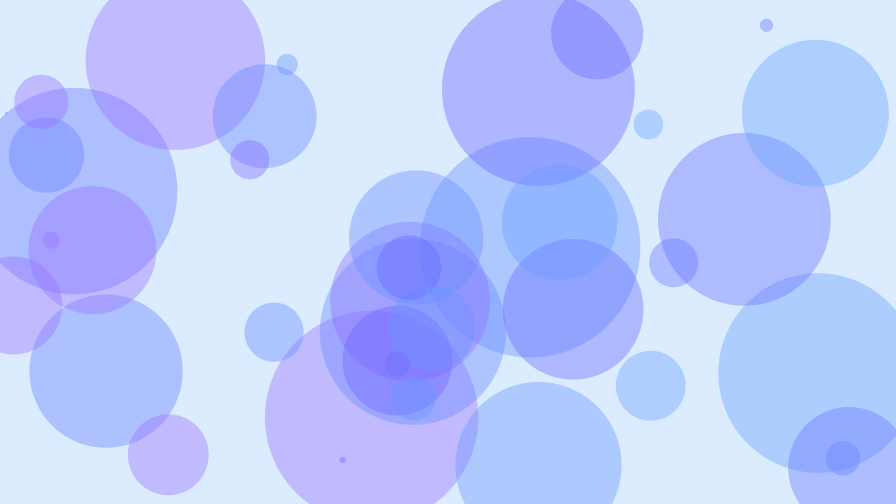
A Shadertoy shader for this background:

```glsl
// Translucent blue and violet discs of many sizes, partly clustered, over a pale sky-blue field.

const int   DISC_COUNT   = 41;
const float MAX_RADIUS   = 0.222;  // in canvas heights
const float SIZE_FALLOFF = 1.28;   // higher gives more small discs
const float OPACITY      = 0.4;
const float JITTER       = 0.18;   // random offset, as a share of the canvas
const uint  SEED         = 17u;

const vec3 FIELD  = vec3(0.86, 0.925, 1.0);
const vec3 AZURE  = vec3(0.41, 0.66, 1.0);
const vec3 INDIGO = vec3(0.41, 0.39, 1.0);
const vec3 VIOLET = vec3(0.60, 0.44, 1.0);

// Steps of two low-discrepancy sequences: even spread of places and of hues
const vec2  PLACE_START = vec2(0.62, 0.5);
const vec2  PLACE_STEP  = vec2(0.7549, 0.5698);
const float HUE_START   = 0.25;
const float HUE_STEP    = 0.618;

// Every few discs, one is drawn in towards a dense stack
const int   CLUSTER_EVERY  = 4;
const vec2  CLUSTER_CENTRE = vec2(0.46, 0.36);
const vec2  CLUSTER_SPREAD = vec2(0.2, 0.36);
const float CLUSTER_JITTER = 0.08;

// Integer hash to [0, 1)
float hash(uint n) {
    n = n * 747796405u + 2891336453u;
    n = ((n >> ((n >> 28u) + 4u)) ^ n) * 277803737u;
    n = (n >> 22u) ^ n;
    return float(n >> 8u) / 16777216.0;
}

vec2 hash2(uint n) {
    return vec2(hash(2u * n), hash(2u * n + 1u));
}

// Azure through indigo to violet
vec3 discColour(float hue) {
    vec3 cool = mix(AZURE, INDIGO, clamp(hue / 0.75, 0.0, 1.0));
    return mix(cool, VIOLET, smoothstep(0.74, 0.84, hue));
}

// Disc centre as a share of the canvas
vec2 discPlace(int i) {
    vec2 place = fract(PLACE_START + float(i) * PLACE_STEP);
    vec2 offset = hash2(uint(i) + SEED) - 0.5;
    if (i % CLUSTER_EVERY == 1)
        return CLUSTER_CENTRE + (place - 0.5) * CLUSTER_SPREAD + CLUSTER_JITTER * offset;
    return fract(place + JITTER * offset);
}

void mainImage(out vec4 fragColor, in vec2 fragCoord) {
    vec2 canvas = iResolution.xy / iResolution.y;
    vec2 p = fragCoord / iResolution.y;
    float pixel = 1.0 / iResolution.y;
    vec3 colour = FIELD;

    // Large discs first, small ones on top
    for (int i = 0; i < DISC_COUNT; i++) {
        float rank = (float(i) + 0.5) / float(DISC_COUNT);
        float radius = MAX_RADIUS * pow(1.0 - rank, SIZE_FALLOFF);
        float dist = length(p - discPlace(i) * canvas) - radius;
        float cover = clamp(0.5 - dist / pixel, 0.0, 1.0);
        float hue = fract(HUE_START + float(i) * HUE_STEP);
        colour = mix(colour, discColour(hue), OPACITY * cover);
    }

    fragColor = vec4(colour, 1.0);
}
```
